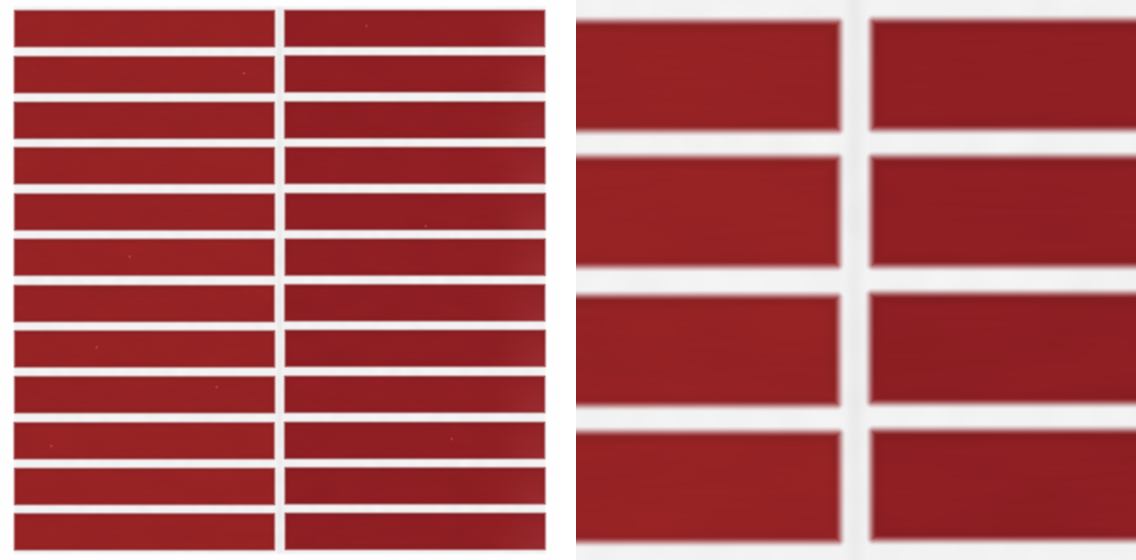
Left, the full canvas; right, a detail of the centre.
Write a Shadertoy shader that draws this pattern.

```glsl
// Sheet of glossy red stacked tiles, two across and twelve down, on pale grout.
// Each tile is a soft-edged box distance in a clamped grid cell; gradient noise
// clouds the glaze, and a hash per tile varies its tone, position and specks.

#define GRID        vec2(2.0, 12.0)
#define CENTER      vec2(0.4995, 0.4997)
#define PITCH       vec2(0.4830, 0.08173)
#define TILE_HALF   vec2(0.2326, 0.0329)
#define CORNER      0.0015
#define EDGE_SOFT   0.0036
#define JITTER      0.0006
#define GLAZE_LEFT  vec3(0.588, 0.135, 0.143)
#define GLAZE_RIGHT vec3(0.560, 0.120, 0.137)
#define GROUT       vec3(0.950, 0.950, 0.953)
#define MARGIN      vec3(0.995)

vec2 hash2(vec2 p) {
    vec3 q = fract(p.xyx * vec3(0.1031, 0.1030, 0.0973));
    q += dot(q, q.yzx + 33.33);
    return fract((q.xx + q.yz) * q.zy);
}

float cornerDot(vec2 corner, vec2 offset) {
    return dot(hash2(corner) * 2.0 - 1.0, offset);
}

float gradientNoise(vec2 p) {
    vec2 i = floor(p), f = fract(p);
    vec2 u = f * f * f * (f * (f * 6.0 - 15.0) + 10.0);
    vec2 e = vec2(1.0, 0.0);
    return mix(mix(cornerDot(i, f), cornerDot(i + e.xy, f - e.xy), u.x),
               mix(cornerDot(i + e.yx, f - e.yx), cornerDot(i + 1.0, f - 1.0), u.x), u.y);
}

float boxDistance(vec2 p, vec2 halfSize) {
    vec2 d = abs(p) - halfSize;
    return length(max(d, 0.0)) + min(max(d.x, d.y), 0.0);
}

vec3 glazeColor(vec2 uv, vec2 local, vec2 cell, float depth) {
    vec2 along = local / TILE_HALF;
    vec3 color = mix(GLAZE_LEFT, GLAZE_RIGHT, cell.x);

    // Tone per tile, broad clouding and fine horizontal streaks
    color *= 1.0 + 0.02 * (hash2(cell + 17.0).x - 0.5);
    color *= 1.0 + 0.03 * gradientNoise(uv * vec2(14.0, 30.0));
    color *= 1.0 + 0.02 * gradientNoise(uv * vec2(25.0, 210.0));

    // Darker rim, strongest along the upper edge
    float rim = 1.0 - smoothstep(0.002, 0.010, depth);
    color *= 1.0 - rim * (0.04 + 0.03 * smoothstep(0.0, 1.0, along.y));

    // Pale sheen at the outer end of the right column
    float sheen = cell.x * smoothstep(0.55, 1.0, along.x) * (0.6 - 0.4 * along.y);
    color += sheen * vec3(0.045, 0.050, 0.050);

    // Occasional small fleck in the glaze
    vec2 fleckAt = (hash2(cell + 53.0) * 1.6 - 0.8) * TILE_HALF;
    float fleck = 1.0 - smoothstep(0.001, 0.004, length(local - fleckAt));
    return color + 0.09 * fleck * step(0.6, hash2(cell + 91.0).y);
}

void mainImage(out vec4 fragColor, in vec2 fragCoord) {
    vec2 uv = fragCoord / iResolution.xy;
    float pixel = 1.0 / min(iResolution.x, iResolution.y);
    float soft = max(EDGE_SOFT, pixel);

    // Grid cell and position from its tile centre
    vec2 gridPos = (uv - CENTER) / PITCH + 0.5 * GRID;
    vec2 cell = clamp(floor(gridPos), vec2(0.0), GRID - 1.0);
    vec2 local = (gridPos - cell - 0.5) * PITCH;
    local += JITTER * (hash2(cell + 5.0) * 2.0 - 1.0);
    local.y -= 0.0008 * (cell.x - 0.5);
    float tileDist = boxDistance(local, TILE_HALF - CORNER) - CORNER;

    // Grout sheet inside a white margin, slightly mottled
    vec2 sheetHalf = 0.5 * (GRID - 1.0) * PITCH + TILE_HALF + vec2(0.0, 0.006);
    float sheetDist = boxDistance(uv - CENTER, sheetHalf);
    vec3 grout = GROUT * (1.0 + 0.02 * gradientNoise(uv * 45.0));
    grout *= 1.0 - 0.03 * (1.0 - smoothstep(0.0, 0.008, abs(uv.x - CENTER.x)));
    vec3 color = mix(grout, MARGIN, smoothstep(-soft, soft, sheetDist));

    // Tile over grout
    vec3 glaze = glazeColor(uv, local, cell, -tileDist);
    color = mix(glaze, color, smoothstep(-soft, soft, tileDist));
    fragColor = vec4(clamp(color, 0.0, 1.0), 1.0);
}
```
